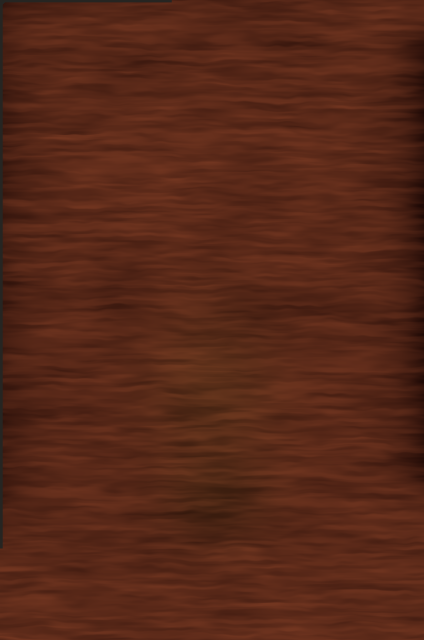
Write a WebGL 1 fragment shader that draws this texture.

```glsl
precision highp float;
// Dark reddish-brown wood with fine horizontal grain, soft stains and a thin grey rim.

uniform vec2 u_resolution;

const vec3 DARK_WOOD = vec3(0.24, 0.10, 0.06);
const vec3 LIGHT_WOOD = vec3(0.40, 0.185, 0.111);
const vec3 OLIVE_TINT = vec3(-0.014, 0.015, -0.004);
const vec3 RIM_GREY = vec3(0.15, 0.145, 0.135);

float hash(vec2 p) {
  vec3 q = fract(vec3(p.xyx) * 0.1031);
  q += dot(q, q.yzx + 33.33);
  return fract((q.x + q.y) * q.z);
}

float valueNoise(vec2 p) {
  vec2 cell = floor(p);
  vec2 f = fract(p);
  f = f * f * (3.0 - 2.0 * f);
  float low = mix(hash(cell), hash(cell + vec2(1.0, 0.0)), f.x);
  float high = mix(hash(cell + vec2(0.0, 1.0)), hash(cell + vec2(1.0)), f.x);
  return mix(low, high, f.y);
}

// Noise along one row; a random shift keeps neighbouring rows out of step.
float rowNoise(float x, float row) {
  float shifted = x + 37.0 * hash(vec2(row, 7.0));
  float cell = floor(shifted);
  float f = smoothstep(0.1, 0.9, shifted - cell);
  return mix(hash(vec2(cell, row)), hash(vec2(cell + 1.0, row)), f);
}

// Rows of streaks; a higher crispness narrows the blend between rows.
float streaks(vec2 p, vec2 frequency, float crispness) {
  vec2 q = p * frequency;
  float row = floor(q.y);
  float blend = smoothstep(0.5 * crispness, 1.0 - 0.5 * crispness, q.y - row);
  return mix(rowNoise(q.x, row), rowNoise(q.x, row + 1.0), blend);
}

// Short wavering streaks of several lengths and widths, centred on zero.
float woodGrain(vec2 p) {
  p.y += 0.007 * (valueNoise(p * vec2(16.0, 40.0)) - 0.5);
  p.y += 0.0025 * (valueNoise(p * vec2(60.0, 130.0) + 9.0) - 0.5);
  float grain = 0.40 * streaks(p, vec2(17.0, 165.0), 0.4);
  grain += 0.36 * streaks(p + 3.1, vec2(11.0, 105.0), 0.6);
  grain += 0.24 * streaks(p + 5.7, vec2(36.0, 230.0), 0.2);
  grain += 0.22 * streaks(p + 8.3, vec2(4.5, 48.0), 0.2);
  return grain - 0.61;
}

// Soft elliptical spot, one at its centre.
float stain(vec2 p, vec2 centre, vec2 radius) {
  vec2 d = (p - centre) / radius;
  return exp(-dot(d, d));
}

float stainShade(vec2 p) {
  float shade = 0.34 * stain(p, vec2(0.29, 0.53), vec2(0.09, 0.08));
  shade += 0.34 * stain(p, vec2(0.65, 0.50), vec2(0.15, 0.07));
  shade += 0.50 * stain(p, vec2(0.51, 0.20), vec2(0.14, 0.06));
  shade += 0.30 * stain(p, vec2(0.64, 0.94), vec2(0.16, 0.045));
  shade += 0.24 * stain(p, vec2(0.34, 0.89), vec2(0.18, 0.03));
  return shade;
}

// Darkening at the sides, which fades out near the bottom.
float edgeShade(vec2 uv) {
  float left = 0.72 * exp(-uv.x / 0.075) * smoothstep(0.11, 0.24, uv.y);
  float span = smoothstep(0.17, 0.29, uv.y) * (1.0 - smoothstep(0.88, 1.0, uv.y));
  float right = 1.15 * exp(-(1.0 - uv.x) / 0.06) * span;
  float top = 0.30 * exp(-(1.0 - uv.y) / 0.012);
  return left + right + top;
}

// Coverage of a line of given width, measured inward from an edge.
float edgeLine(float distanceIn, float width, float soft) {
  return 1.0 - smoothstep(width - soft, width + soft, distanceIn);
}

float rimMask(vec2 p, float aspect, float soft) {
  float left = edgeLine(p.x, 0.0042, soft) * smoothstep(0.143 - soft, 0.143 + soft, p.y);
  float top = edgeLine(1.0 - p.y, 0.0037, soft) * edgeLine(p.x, 0.405 * aspect, soft);
  float corner = edgeLine(p.x + 1.0 - p.y, 0.0115, soft);
  return max(max(left, top), corner);
}

void main() {
  vec2 uv = gl_FragCoord.xy / u_resolution;
  float aspect = u_resolution.x / u_resolution.y;
  vec2 p = vec2(uv.x * aspect, uv.y);

  // Wood tone: grain, broad mottling, then stains and shaded edges
  float mottle = valueNoise(uv * vec2(5.0, 9.0) + 2.0) - 0.5;
  float tone = 0.77 + 1.20 * woodGrain(p) + 0.14 * mottle;
  tone -= stainShade(uv) + edgeShade(uv);
  vec3 colour = mix(DARK_WOOD, LIGHT_WOOD, clamp(tone, -0.75, 1.3));

  // Faint olive cast through the lower middle
  float olive = stain(uv, vec2(0.50, 0.39), vec2(0.15, 0.12));
  olive += 0.8 * stain(uv, vec2(0.51, 0.22), vec2(0.13, 0.07));
  colour += OLIVE_TINT * olive;

  float soft = 0.6 / u_resolution.y;
  colour = mix(colour, RIM_GREY, rimMask(p, aspect, soft));
  gl_FragColor = vec4(colour, 1.0);
}
```
